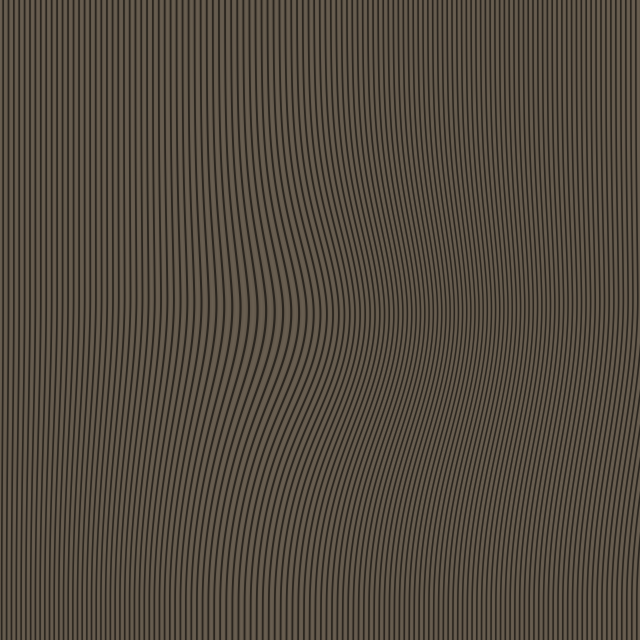
Reproduce this pattern procedurally as a WebGL 1 fragment shader.

```glsl
precision highp float;
// Fine dark vertical lines on taupe, bent by a broad swell and a lower lean.

uniform vec2 u_resolution;

const float LINE_COUNT = 121.0;
const float LINE_WIDTH = 0.0026;
const float WIDTH_FOLLOW = 0.55; // 0 keeps width fixed, 1 scales it with spacing
const vec3 GROUND_COLOR = vec3(0.413, 0.371, 0.316);
const vec3 LINE_COLOR = vec3(0.165, 0.147, 0.120);

const vec2 SWELL_CENTER = vec2(0.545, 0.495);
const float SWELL_LEFT = 0.175;
const float SWELL_RIGHT = 0.27;
const float SWELL_HEIGHT = 0.20;
const float SWELL_AMOUNT = 0.055;
const float RIDGE_LEFT = 0.27;
const float RIDGE_RIGHT = 0.32;
const float RIDGE_AMOUNT = 0.042;
const float LEAN_AMOUNT = 0.048;

const float STRIPE_SHADE = 0.13;
const float WEAR_SCALE = 5.0;
const float WEAR_AMOUNT = 0.015;

float hash(vec2 p) {
  return fract(sin(dot(p, vec2(127.1, 311.7))) * 43758.5453);
}

float valueNoise(vec2 p) {
  vec2 cell = floor(p);
  vec2 f = fract(p);
  f = f * f * (3.0 - 2.0 * f);
  float low = mix(hash(cell), hash(cell + vec2(1.0, 0.0)), f.x);
  float high = mix(hash(cell + vec2(0.0, 1.0)), hash(cell + vec2(1.0)), f.x);
  return mix(low, high, f.y);
}

// Sideways shift of the lines at p; each hump is steeper on its left flank.
float bend(vec2 p) {
  vec2 d = p - SWELL_CENTER;
  bool onLeft = d.x < 0.0;
  vec2 s = d / vec2(onLeft ? SWELL_LEFT : SWELL_RIGHT, SWELL_HEIGHT);
  float r = d.x / (onLeft ? RIDGE_LEFT : RIDGE_RIGHT);
  float swell = SWELL_AMOUNT * exp(-dot(s, s));
  float ridge = RIDGE_AMOUNT * exp(-r * r);
  float lean = LEAN_AMOUNT * (1.0 - smoothstep(0.06, 0.54, p.y))
             * smoothstep(-0.05, 0.35, p.x);
  return swell + ridge - lean;
}

float linePhase(vec2 p) {
  return LINE_COUNT * (p.x - bend(p));
}

void main() {
  float pixel = 1.0 / min(u_resolution.x, u_resolution.y);
  vec2 p = gl_FragCoord.xy * pixel;

  // Distance to the nearest line, corrected by the local line density.
  vec2 e = vec2(0.001, 0.0);
  vec2 slope = vec2(linePhase(p + e.xy) - linePhase(p - e.xy),
                    linePhase(p + e.yx) - linePhase(p - e.yx)) / (2.0 * e.x);
  float density = length(slope);
  float offset = abs(fract(linePhase(p)) - 0.5);
  float dist = offset / density;
  float width = LINE_WIDTH * pow(LINE_COUNT / density, WIDTH_FOLLOW);
  float ink = clamp((0.5 * width - dist) / pixel + 0.5, 0.0, 1.0);

  // Soft rounding of each stripe and slow tonal wear.
  float shade = 1.0 - STRIPE_SHADE * (1.0 - 2.0 * offset);
  shade += WEAR_AMOUNT * (valueNoise(p * WEAR_SCALE) - 0.5);

  gl_FragColor = vec4(mix(GROUND_COLOR * shade, LINE_COLOR, ink), 1.0);
}
```
